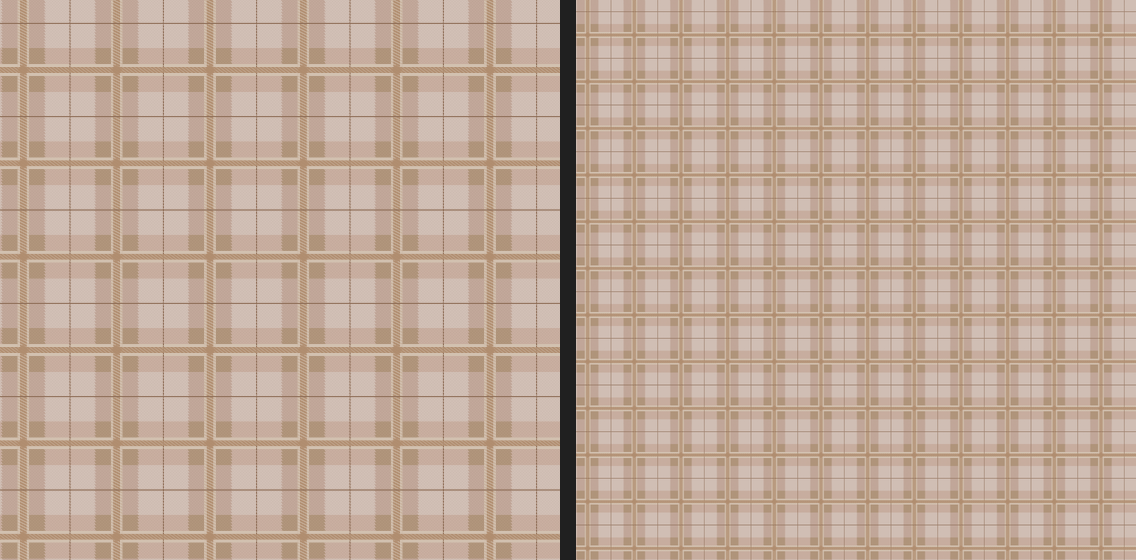
Left: one tile. Right: repeated 2 by 2.
A Shadertoy shader for this pattern:

```glsl
// Woven tartan: six by six repeats of a mirrored stripe sequence.
// Each repeat spans 128 threads; stripes are distance bands around the main bar,
// and slanted ribs with a fine stipple give the twill surface.

// Antialiased coverage of everything closer than radius.
float within(float dist, float radius, float pixel) {
    return 1.0 - smoothstep(radius - 0.5 * pixel, radius + 0.5 * pixel, dist);
}

// Soft square wave, one rib per unit of phase.
float rib(float phase, float softness) {
    float wave = 2.0 * abs(fract(phase) - 0.5);
    return smoothstep(0.5 - softness, 0.5 + softness, wave);
}

void mainImage(out vec4 fragColor, in vec2 fragCoord) {
    vec2 thread = fragCoord / iResolution.xy * 6.0 * 128.0;
    float pixel = 768.0 / min(iResolution.x, iResolution.y);

    // Distance to the nearest bar: 0 on the bar, 64 on the thin line.
    vec2 dist = abs(mod(thread + 32.0, 128.0) - 64.0);

    // Twill ribs; every slope completes whole periods per repeat.
    float softness = clamp(0.25 * pixel, 0.12, 0.5);
    float warpRib = rib(0.25 * thread.y + 0.125 * thread.x, softness);
    float weftRib = rib(0.25 * thread.y + 0.1875 * thread.x, softness);

    // Wide bands, darkest where warp and weft overlap; warp edges are feathered.
    float warpEdge = 29.5 + 1.6 * (warpRib - 0.5);
    float warpBand = within(dist.x, warpEdge, pixel + 0.6);
    float weftBand = within(dist.y, 30.0, pixel);
    vec3 plain = mix(vec3(0.815, 0.745, 0.705), vec3(0.755, 0.652, 0.598), warpBand);
    vec3 crossed = mix(vec3(0.782, 0.678, 0.622), vec3(0.688, 0.580, 0.480), warpBand);
    vec3 color = mix(plain, crossed, weftBand);

    // Fine stipple of the ground weave, faded when too small to resolve.
    vec2 grain = cos(thread * 1.5707963);
    color += 0.014 * grain.x * grain.y * (1.0 - smoothstep(1.5, 3.0, pixel));

    // Pale borders on both sides of the bars.
    vec3 pale = vec3(0.825, 0.758, 0.692);
    vec3 brown = vec3(0.690, 0.552, 0.435);
    float warpPale = within(dist.x, 8.0, pixel);
    float weftPale = within(dist.y, 8.0, pixel);
    color = mix(color, mix(pale, brown, 0.28 * warpRib), warpPale);
    color = mix(color, pale, weftPale * (1.0 - 0.3 * warpPale));

    // Beaded thin warp line.
    vec3 fineLine = vec3(0.555, 0.425, 0.335);
    float warpLine = within(64.0 - dist.x, 0.8, pixel);
    color = mix(color, fineLine, warpLine * (0.45 + 0.55 * warpRib));

    // Ribbed bars; the crossing fills in almost solid.
    float warpBar = within(dist.x, 4.6, pixel);
    float weftBar = within(dist.y, 4.0, pixel);
    float knot = within(dist.x + dist.y, 8.0, 3.0);
    color = mix(color, brown, warpBar * (0.45 + 0.55 * warpRib));
    color = mix(color, brown, weftBar * (0.65 + 0.35 * weftRib));
    color = mix(color, brown, 0.8 * knot);

    // Solid thin weft line on top.
    float weftLine = within(64.0 - dist.y, 0.8, pixel);
    color = mix(color, fineLine, 0.9 * weftLine);

    fragColor = vec4(color, 1.0);
}
```
